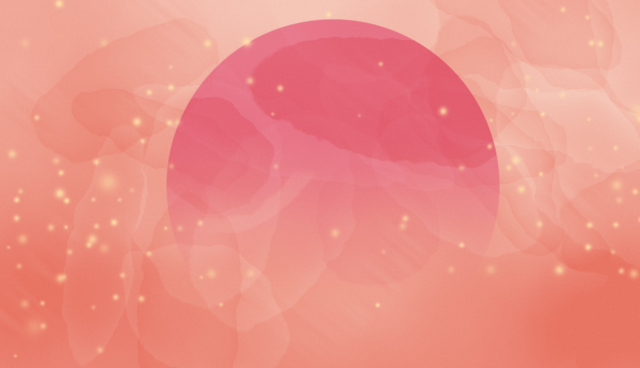
Give the GLSL for this background, as a WebGL 2 fragment shader.

```glsl
#version 300 es
precision highp float;

uniform vec2 u_resolution;
out vec4 outColor;

#define DISC_CENTER vec2(0.905, 0.495)
#define DISC_RADIUS 0.4525
#define CORAL vec3(0.910, 0.455, 0.390)
#define PALE vec3(0.960, 0.775, 0.715)
#define ROSE vec3(0.912, 0.470, 0.550)
#define CRIMSON vec3(0.885, 0.355, 0.425)
#define SPARK vec3(1.000, 0.890, 0.660)
#define WASH_COUNT 22
#define WASH_STRENGTH 0.13
#define STREAK_STRENGTH 0.16

vec2 hash2(vec2 p) {
    vec3 q = fract(p.xyx * vec3(0.1031, 0.1030, 0.0973));
    q += dot(q, q.yzx + 33.33);
    return fract((q.xx + q.yz) * q.zy);
}

float gradientNoise(vec2 p) {
    vec2 i = floor(p), f = p - i;
    vec2 u = f * f * f * (f * (f * 6.0 - 15.0) + 10.0);
    vec2 o = vec2(1.0, 0.0);
    float a = dot(hash2(i) * 2.0 - 1.0, f);
    float b = dot(hash2(i + o) * 2.0 - 1.0, f - o);
    float c = dot(hash2(i + o.yx) * 2.0 - 1.0, f - o.yx);
    float d = dot(hash2(i + 1.0) * 2.0 - 1.0, f - 1.0);
    return mix(mix(a, b, u.x), mix(c, d, u.x), u.y);
}

float fbm(vec2 p) {
    float sum = 0.0, amp = 0.6;
    for (int i = 0; i < 5; i++) {
        sum += amp * gradientNoise(p);
        p = mat2(1.6, 1.2, -1.2, 1.6) * p + 7.3;
        amp *= 0.5;
    }
    return sum;
}

vec2 rotate(vec2 p, float a) {
    return vec2(cos(a) * p.x + sin(a) * p.y, cos(a) * p.y - sin(a) * p.x);
}

float blob(vec2 p, vec2 center, vec2 size) {
    vec2 q = (p - center) / size;
    return exp(-dot(q, q));
}

// Ellipse of paint: crisp at the rim, thinning towards the inside
float wash(vec2 p, vec2 center, vec2 size, float angle, float thinning) {
    float inside = 1.0 - length(rotate(p - center, angle) / size);
    return smoothstep(0.0, 0.035, inside) * exp(-thinning * max(inside, 0.0));
}

// Overlapping translucent layers that lighten or darken
float washes(vec2 p) {
    float sum = 0.0;
    for (int i = 0; i < WASH_COUNT; i++) {
        vec2 a = hash2(vec2(float(i) + 3.0, 17.0));
        vec2 b = hash2(vec2(float(i) + 5.0, 41.0));
        float tint = mod(float(i), 2.0) * 2.0 - 1.0;
        sum += tint * wash(p, a * vec2(1.8, 1.05), mix(vec2(0.14, 0.08), vec2(0.4, 0.24), b), b.x * 6.28, 2.5);
    }
    return sum * WASH_STRENGTH;
}

// Dry brush marks running down to the right
float streaks(vec2 p) {
    vec2 q = rotate(p, -0.68);
    float patches = smoothstep(0.08, 0.35, gradientNoise(p * 3.2 + 11.0));
    return patches * gradientNoise(q * vec2(4.0, 48.0)) * STREAK_STRENGTH;
}

// Large light and dark areas of the backdrop
float backdropTone(vec2 p) {
    float t = mix(0.2, 0.62, smoothstep(0.0, 0.85, p.y));
    t += 0.38 * blob(p, vec2(0.78, 1.0), vec2(0.4, 0.22));
    t -= 0.22 * blob(p, vec2(0.3, 0.72), vec2(0.2));
    t += 0.2 * blob(p, vec2(1.6, 0.8), vec2(0.28, 0.25));
    t += 0.2 * blob(p, vec2(1.45, 0.5), vec2(0.15, 0.25));
    t -= 0.25 * blob(p, vec2(0.1, 0.25), vec2(0.4, 0.2));
    t -= 0.3 * blob(p, vec2(1.7, 0.15), vec2(0.25, 0.17));
    t += 0.25 * blob(p, vec2(0.9, 0.17), vec2(0.35, 0.2));
    return t + 0.15 * blob(p, vec2(0.55, 0.4), vec2(0.2, 0.1));
}

// Glowing dust, dense at both sides
float sparks(vec2 p) {
    float sum = 0.0;
    for (int i = 0; i < 3; i++) {
        float cell = 0.2 / (1.0 + 0.9 * float(i));
        vec2 id = floor(p / cell), c = (id + 0.5) * cell;
        vec2 seed = id + 31.0 * float(i);
        vec2 place = hash2(seed + 2.0), kind = hash2(seed + 57.0);
        float bandY = c.x < 0.9 ? 0.36 : 0.62;
        float density = smoothstep(0.35, 0.7, abs(c.x - 0.9)) * exp(-pow((c.y - bandY) / 0.3, 2.0));
        float size = cell * mix(0.06, 0.12, kind.y);
        float r = length(p / cell - id - mix(vec2(0.3), vec2(0.7), place)) * cell / size;
        float shown = step(kind.x, 0.1 + 0.5 * density);
        sum += shown * exp(-r * r) * mix(0.3, 0.9, fract(kind.x * 37.0)) * (i == 0 ? 0.6 : 1.0);
    }
    return min(sum, 1.0);
}

void main() {
    vec2 p = gl_FragCoord.xy / u_resolution.y;
    vec2 warp = vec2(fbm(p * 4.0), fbm(p * 4.0 + 19.0));
    vec2 w = p + 0.09 * warp;
    float paint = washes(w) + streaks(p) + 0.16 * fbm(p * 3.0 + 5.0);

    vec3 color = mix(CORAL, PALE, clamp(backdropTone(w) + paint, 0.0, 1.0));

    // Rose disc dissolving downwards
    float depth = 0.3 - paint;
    depth += 0.6 * wash(w, vec2(1.1, 0.73), vec2(0.42, 0.17), -0.12, 0.3);
    depth += 0.5 * wash(w, vec2(0.55, 0.59), vec2(0.19, 0.14), -0.3, 0.3);
    depth -= 0.2 * blob(p, vec2(0.72, 0.88), vec2(0.2, 0.1));
    vec3 rose = mix(ROSE, CRIMSON, clamp(depth, 0.0, 1.0));
    float edge = 1.0 / u_resolution.y;
    float disc = 1.0 - smoothstep(-edge, edge, length(p - DISC_CENTER) - DISC_RADIUS);
    float fade = smoothstep(0.2, 0.68, p.y + 0.1 * warp.x);
    color = mix(color, rose, disc * fade * 0.97);

    // Pale curved brush stroke and a faint shade beside it
    float stroke = 1.0 - smoothstep(0.02, 0.035, abs(length(w - vec2(0.6, 0.68)) - 0.28));
    stroke *= smoothstep(0.5, 0.65, p.x) * (1.0 - smoothstep(0.5, 0.55, p.y));
    color = mix(color, PALE, 0.2 * stroke);
    color = mix(color, CRIMSON, 0.1 * wash(w, vec2(1.02, 0.39), vec2(0.15, 0.17), 0.2, 1.0));

    color = mix(color, SPARK, sparks(p));
    color += 0.012 * gradientNoise(p * 140.0);
    outColor = vec4(color, 1.0);
}
```
